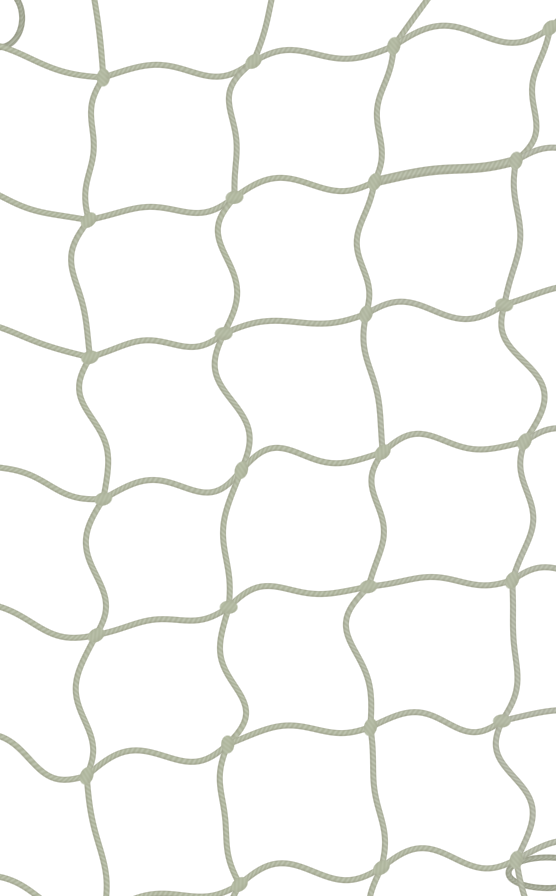
Reproduce this pattern procedurally as a WebGL 1 fragment shader.

```glsl
precision highp float;
// A knotted cord net with uneven square meshes hanging on a white ground.
uniform vec2 u_resolution;

const float MESHES_ACROSS = 4.0;          // one unit is one mesh
const vec2  FIRST_KNOT = vec2(0.72, 0.58);
const float ROW_RISE = 0.13;              // rows climb to the right
const float LEFT_RISE = 0.27;             // and also at the left border
const float CORD_RADIUS = 0.0215;
const float DOUBLED_RADIUS = 0.034;
const vec2  DOUBLED_CELL = vec2(2.0, 1.0);
const vec2  KNOT_RADII = vec2(0.064, 0.047);
const float TWIST_FREQUENCY = 180.0;
const vec3  GROUND = vec3(1.0);
const vec3  CORD_DARK = vec3(0.62, 0.63, 0.55);
const vec3  CORD_MID = vec3(0.70, 0.73, 0.63);
const vec3  CORD_LIGHT = vec3(0.76, 0.78, 0.71);
const vec3  CORD_GREY = vec3(0.71, 0.72, 0.68);
const float PI = 3.14159265;

float hash(vec2 p) {
  vec3 q = fract(p.xyx * vec3(0.1031, 0.1030, 0.0973));
  q += dot(q, q.yzx + 33.33);
  return fract((q.x + q.y) * q.z);
}

// Signed random triple in -1..1
vec3 hash3(vec2 p) {
  return 2.0 * vec3(hash(p + 11.3), hash(p + 37.7), hash(p + 71.9)) - 1.0;
}

// Knot position: a slanted lattice, arched in the middle and pulled at the top
vec2 knotAt(vec2 id) {
  float pull = 0.059 * id.x * exp(-2.0 * id.y);
  float sway = 0.065 * cos(2.0 * id.y) - 0.035;
  float rise = max(ROW_RISE * id.x, -LEFT_RISE * id.x);
  float arch = 0.017 * id.y * max(0.5 * id.x * (3.0 - id.x), 0.0);
  vec2 jitter = 0.035 * hash3(id + 5.0).xy;
  return FIRST_KNOT + id + vec2(pull + sway, -rise - arch) + jitter;
}

// Wavy cord from a to b: x = distance, y = length along, z = signed side
vec3 cord(vec2 p, vec2 a, vec2 b, vec3 wave) {
  float len = length(b - a);
  vec2 dir = (b - a) / len;
  vec2 q = vec2(dot(p - a, dir), dot(p - a, vec2(-dir.y, dir.x)));
  float t = clamp(q.x / len, 0.0, 1.0);
  vec3 k = PI * vec3(1.0, 2.0, 3.0);
  float slope = dot(wave * k, cos(k * t)) / len;
  float side = (q.y - dot(wave, sin(k * t))) * inversesqrt(1.0 + slope * slope);
  return vec3(length(vec2(side, q.x - t * len)), q.x, side);
}

// Approximate distance to the outline of an ellipse
float ring(vec2 q, vec2 r) {
  q += 0.001;
  float f = length(q / r);
  return abs(f - 1.0) * f / length(q / (r * r));
}

// Twisted yarn shading, with a tint that differs between cords
vec3 yarn(float along, float side, float radius, float tint) {
  float twist = 0.5 + 0.5 * sin(TWIST_FREQUENCY * (along + 0.8 * side));
  vec3 c = mix(CORD_MID, CORD_GREY, 0.8 * tint);
  c = mix(c, CORD_LIGHT, 0.7 * twist);
  float shade = smoothstep(0.2, 1.0, abs(side + 0.15 * radius) / radius);
  return mix(c, CORD_DARK, 0.55 * shade + 0.25 * (1.0 - twist));
}

float cover(float d, float pixel) {
  return clamp(0.5 - d / (1.2 * pixel), 0.0, 1.0);
}

void main() {
  float pixel = MESHES_ACROSS / u_resolution.x;
  vec2 p = vec2(gl_FragCoord.x, u_resolution.y - gl_FragCoord.y) * pixel;
  vec3 color = GROUND;

  // Loose loops at two corners
  float loops = min(ring(p - vec2(0.0, 0.13), vec2(0.16, 0.21)),
                    ring(p - vec2(3.94, 6.28), vec2(0.28, 0.11)));
  vec3 loopColor = yarn(p.x + p.y, loops, CORD_RADIUS, 0.3) * 0.93;
  color = mix(color, loopColor, cover(loops - CORD_RADIUS, pixel));

  for (int j = -1; j <= 6; j++) {
    for (int i = -1; i <= 3; i++) {
      vec2 id = vec2(float(i), float(j));
      vec2 knot = knotAt(id);
      vec3 rnd = hash3(id);
      float tint = clamp(0.25 * id.x + 0.3 * rnd.x, 0.0, 1.0);

      // Cord to the right, lifting off the knot and then sagging
      bool doubled = distance(id, DOUBLED_CELL) < 0.5;
      float radius = doubled ? DOUBLED_RADIUS : CORD_RADIUS;
      vec3 wave = vec3(-0.02, -0.055, 0.0) + vec3(0.04, 0.035, 0.022) * rnd;
      wave *= doubled ? 0.2 : 1.0;
      vec3 c = cord(p, knot, knotAt(id + vec2(1.0, 0.0)), wave);
      color = mix(color, yarn(c.y, c.z, radius, tint), cover(c.x - radius, pixel));

      // Cord downwards, bowing outwards at the right border
      rnd = hash3(id + 19.0);
      wave = vec3(id.x > 2.5 ? -0.07 : 0.035, 0.055, 0.0);
      wave += vec3(0.065, 0.05, 0.03) * rnd;
      wave *= j < 0 ? 0.15 : 1.0;
      c = cord(p, knot, knotAt(id + vec2(0.0, 1.0)), wave);
      color = mix(color, yarn(c.y, c.z, CORD_RADIUS, tint),
                  cover(c.x - CORD_RADIUS, pixel));

      // Knot: a small tilted oval
      float angle = 0.9 * rnd.y - 0.7;
      vec2 q = mat2(cos(angle), -sin(angle), sin(angle), cos(angle)) * (p - knot);
      float d = (length(q / KNOT_RADII) - 1.0) * KNOT_RADII.y;
      vec3 knotColor = mix(yarn(q.x, q.y, KNOT_RADII.y, tint), CORD_MID, 0.5);
      color = mix(color, knotColor, cover(d, pixel));
    }
  }
  gl_FragColor = vec4(color, 1.0);
}
```
